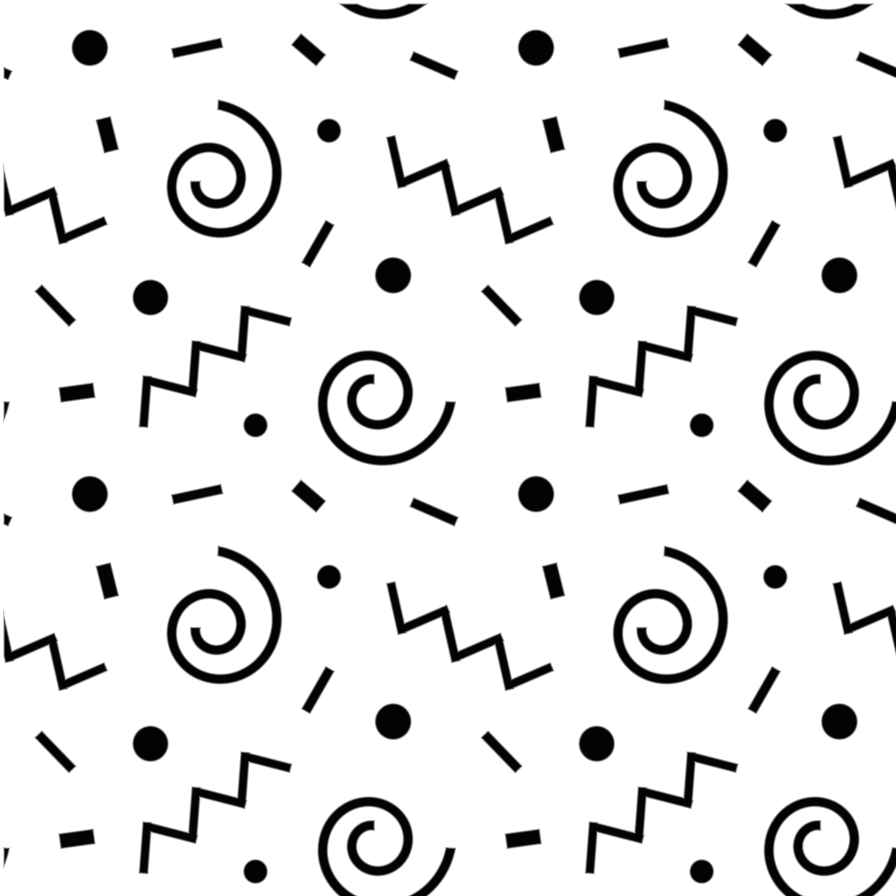
Reproduce this pattern procedurally as a WebGL 2 fragment shader.

```glsl
#version 300 es
precision highp float;
// Black confetti of spirals, zigzags, bars and dots on white, repeating two by two.

uniform vec2 u_resolution;
out vec4 fragColor;

const float TAU = 6.2831853;
const float CANVAS = 768.0;   // design units across the canvas
const float PERIOD = 382.5;   // size of one repeat
const float MARGIN = 3.5;     // blank strip along the left and top
const float SOFTNESS = 1.3;   // half width of the blurred edge
const vec3 PAPER = vec3(1.0);
const vec3 INK = vec3(0.01);

// Dots: centre, radius
const vec3 DOTS[5] = vec3[5](
  vec3(77.0, 41.0, 15.2), vec3(337.0, 236.0, 15.2), vec3(129.0, 255.0, 15.0),
  vec3(282.0, 112.0, 10.0), vec3(219.0, 364.5, 10.0));

// Bars: centre, half extent along the bar
const vec4 THIN_BARS[4] = vec4[4](
  vec4(169.0, 41.2, 21.0, -4.5), vec4(372.0, 56.3, 19.0, 8.3),
  vec4(272.5, 209.0, 10.3, -18.0), vec4(47.5, 262.0, 14.5, 15.0));
const vec4 THICK_BARS[3] = vec4[3](
  vec4(264.5, 42.7, 10.5, 9.0), vec4(92.0, 115.5, 3.5, 14.0),
  vec4(66.0, 336.5, 14.5, -2.0));

// Offset from the nearest repeat of a centre
vec2 repeatAround(vec2 p, vec2 centre) {
  vec2 q = p - centre;
  return q - PERIOD * round(q / PERIOD);
}

// Square-ended bar centred on the origin
float bar(vec2 q, vec2 halfExtent, float halfWidth) {
  float len = length(halfExtent);
  vec2 dir = halfExtent / len;
  vec2 local = vec2(dot(q, dir), dot(q, vec2(-dir.y, dir.x)));
  vec2 d = abs(local) - vec2(len, halfWidth);
  return length(max(d, 0.0)) + min(max(d.x, d.y), 0.0);
}

float segment(vec2 q, vec2 a, vec2 b, float halfWidth) {
  return bar(q - 0.5 * (a + b), 0.5 * (b - a), halfWidth);
}

// Three steps alternating two strokes; strokes overrun to fill the corners
float zigzag(vec2 q, vec2 strokeA, vec2 strokeB, float halfWidth) {
  vec2 start = -1.5 * (strokeA + strokeB);
  vec2 overA = normalize(strokeA) * halfWidth;
  vec2 overB = normalize(strokeB) * halfWidth;
  float d = 1e5;
  for (int i = 0; i < 3; i++) {
    vec2 corner = start + strokeA;
    vec2 end = corner + strokeB;
    d = min(d, segment(q, start, corner + overA, halfWidth));
    d = min(d, segment(q, corner, i < 2 ? end + overB : end, halfWidth));
    start = end;
  }
  return d;
}

// Logarithmic spiral winding inward from the given direction
float spiral(vec2 q, float direction, float radius, float halfWidth) {
  const float DECAY = 0.1326;
  float firstAngle = 0.06;
  float lastAngle = 1.75 * TAU;
  float r = length(q);
  float angle = mod(atan(q.y, q.x) - direction, TAU);
  float d = 1e5;
  for (int turn = -1; turn < 3; turn++) {
    float a = angle + TAU * float(turn);
    float band = abs(r - radius * exp(-DECAY * a)) - halfWidth;
    float ends = r * max(firstAngle - a, a - lastAngle);
    d = min(d, max(band, ends));
  }
  return d;
}

float confetti(vec2 p) {
  float d = 1e5;
  for (int i = 0; i < 5; i++) {
    d = min(d, length(repeatAround(p, DOTS[i].xy)) - DOTS[i].z);
  }
  for (int i = 0; i < 4; i++) {
    d = min(d, bar(repeatAround(p, THIN_BARS[i].xy), THIN_BARS[i].zw, 4.0));
  }
  for (int i = 0; i < 3; i++) {
    d = min(d, bar(repeatAround(p, THICK_BARS[i].xy), THICK_BARS[i].zw, 6.2));
  }
  // Falling and rising zigzags
  d = min(d, zigzag(repeatAround(p, vec2(404.0, 153.0)), vec2(9.0, 40.0), vec2(37.0, -16.0), 3.6));
  d = min(d, zigzag(repeatAround(p, vec2(186.0, 321.0)), vec2(3.0, -40.0), vec2(39.0, 10.0), 3.6));
  // Spirals opening at the top and at the right
  d = min(d, spiral(repeatAround(p, vec2(183.0, 155.5)), -0.25 * TAU, 66.3, 4.0));
  d = min(d, spiral(repeatAround(p, vec2(320.7, 340.5)), 0.0, 66.3, 4.0));
  return d;
}

void main() {
  float unitsPerPixel = CANVAS / min(u_resolution.x, u_resolution.y);
  vec2 p = gl_FragCoord.xy * unitsPerPixel;
  p.y = CANVAS - p.y;   // layout runs downward from the top

  float d = max(confetti(p), MARGIN - min(p.x, p.y));
  float edge = max(SOFTNESS, 0.75 * unitsPerPixel);
  fragColor = vec4(mix(INK, PAPER, smoothstep(-edge, edge, d)), 1.0);
}
```
